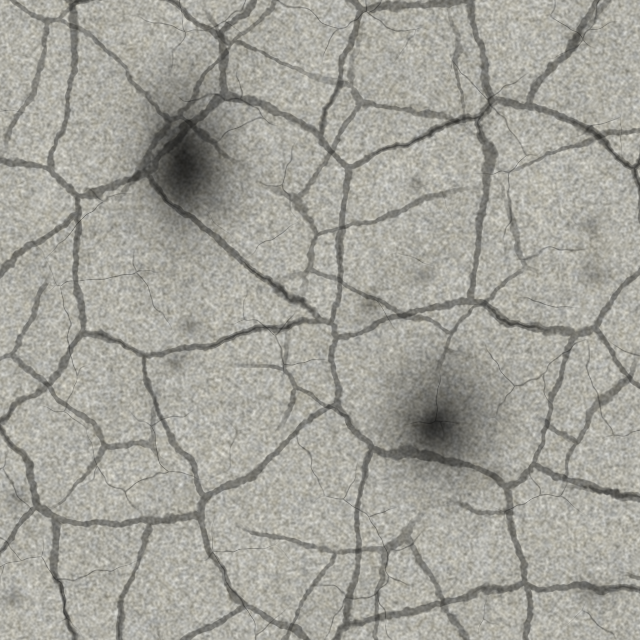
This texture is drawn by a Shadertoy shader. Its source:

```glsl
vec2 hash2(vec2 p) {
    vec3 q = fract(p.xyx * vec3(0.1031, 0.1030, 0.0973));
    q += dot(q, q.yzx + 33.33);
    return fract((q.xx + q.yz) * q.zy);
}

float gradientAt(vec2 cell, vec2 offset) {
    return dot(hash2(cell) * 2.0 - 1.0, offset);
}

float gradientNoise(vec2 p) {
    vec2 i = floor(p), f = fract(p);
    vec2 u = f * f * f * (f * (f * 6.0 - 15.0) + 10.0);
    vec2 e = vec2(0.0, 1.0);
    i += 400.0;
    return mix(mix(gradientAt(i, f), gradientAt(i + e.yx, f - e.yx), u.x),
               mix(gradientAt(i + e, f - e), gradientAt(i + 1.0, f - 1.0), u.x), u.y);
}

vec2 wobble(vec2 p) {
    return vec2(gradientNoise(p), gradientNoise(p + 37.3));
}

// Distance to the nearest border between jittered cells, in cell units
float borderDistance(vec2 p) {
    vec2 base = floor(p), f = fract(p), nearest = vec2(0.0), nearestCell = vec2(0.0);
    float best = 9.0;
    for (int y = -1; y <= 1; y++)
    for (int x = -1; x <= 1; x++) {
        vec2 cell = vec2(x, y);
        vec2 r = cell + hash2(base + cell + 100.0) - f;
        if (dot(r, r) < best) {
            best = dot(r, r);
            nearest = r;
            nearestCell = cell;
        }
    }
    float border = 9.0;
    for (int y = -2; y <= 2; y++)
    for (int x = -2; x <= 2; x++) {
        vec2 cell = nearestCell + vec2(x, y);
        vec2 r = cell + hash2(base + cell + 100.0) - f;
        vec2 between = r - nearest;
        if (dot(between, between) > 1e-4)
            border = min(border, dot(0.5 * (nearest + r), normalize(between)));
    }
    return border;
}

float crackLine(float d, float halfWidth, float blur) {
    return 1.0 - smoothstep(halfWidth - blur, halfWidth + blur, d);
}

float blob(vec2 p, vec2 radius) {
    p /= radius;
    return exp(-dot(p, p));
}

void mainImage(out vec4 fragColor, in vec2 fragCoord) {
    vec2 p = fragCoord / iResolution.y;

    // Fine mineral grain over broad mottling
    mat2 turn = mat2(0.8, 0.6, -0.6, 0.8);
    float grain = 0.19 * gradientNoise(turn * p * 205.0)
                + 0.16 * gradientNoise(p.yx * 112.0)
                + 0.08 * gradientNoise(turn * p * 46.0)
                + 0.05 * gradientNoise(p * 9.0);
    float tint = gradientNoise(p * 85.0 + 11.0) + 0.6 * gradientNoise(p * 22.0);
    vec3 color = vec3(0.69, 0.685, 0.652) + grain;
    color += vec3(0.012, 0.0, -0.03) * tint;

    // Two overlapping crack networks and a web of hairlines
    vec2 q = p + 0.035 * wobble(p * 6.0) + 0.014 * wobble(p * 19.0)
               + 0.005 * wobble(p * 60.0);
    float fray = 0.003 * gradientNoise(p * 130.0);
    float swell = gradientNoise(p * 7.0 + 5.0);
    float mainGap = borderDistance(q * 4.3 + 3.7) / 4.3 + fray;
    float sideGap = borderDistance(turn * q * 4.8 + 21.3) / 4.8 + fray;
    float hairGap = borderDistance((q + 0.012 * wobble(p * 28.0)) * 8.5 + 51.0) / 8.5;
    float wide = crackLine(mainGap, 0.0052 + 0.003 * swell, 0.0019);
    float side = crackLine(sideGap, 0.0040 - 0.003 * swell, 0.0018)
               * smoothstep(-0.14, 0.06, gradientNoise(p * 4.0 + 8.2));
    float hair = crackLine(hairGap, 0.0009, 0.0013)
               * smoothstep(-0.06, 0.16, gradientNoise(p * 7.0 + 14.6));
    float core = crackLine(mainGap, 0.0018, 0.0016)
               * smoothstep(0.05, 0.3, gradientNoise(p * 5.0 + 2.4));
    color *= (1.0 - 0.34 * wide) * (1.0 - 0.30 * side);
    color *= (1.0 - 0.30 * hair) * (1.0 - 0.35 * core);

    // Faint scattered smudges
    vec2 soft = p + 0.02 * wobble(p * 16.0);
    for (int i = 0; i < 12; i++) {
        vec2 seed = hash2(vec2(float(i) * 7.0 + 3.0, 19.0));
        float size = 0.012 + 0.012 * fract(seed.x * 17.0);
        color *= 1.0 - 0.22 * blob(soft - seed, vec2(size));
    }

    // Two large soot stains with dense centres
    float upper = 0.48 * blob(soft - vec2(0.295, 0.755), vec2(0.075, 0.115))
                + 0.30 * blob(soft - vec2(0.285, 0.735), vec2(0.035, 0.06));
    float lower = 0.42 * blob(soft - vec2(0.69, 0.345), vec2(0.085, 0.095))
                + 0.34 * blob(soft - vec2(0.68, 0.325), vec2(0.036, 0.036));
    color *= 1.0 - upper - lower;

    fragColor = vec4(clamp(color, 0.0, 1.0), 1.0);
}
```
